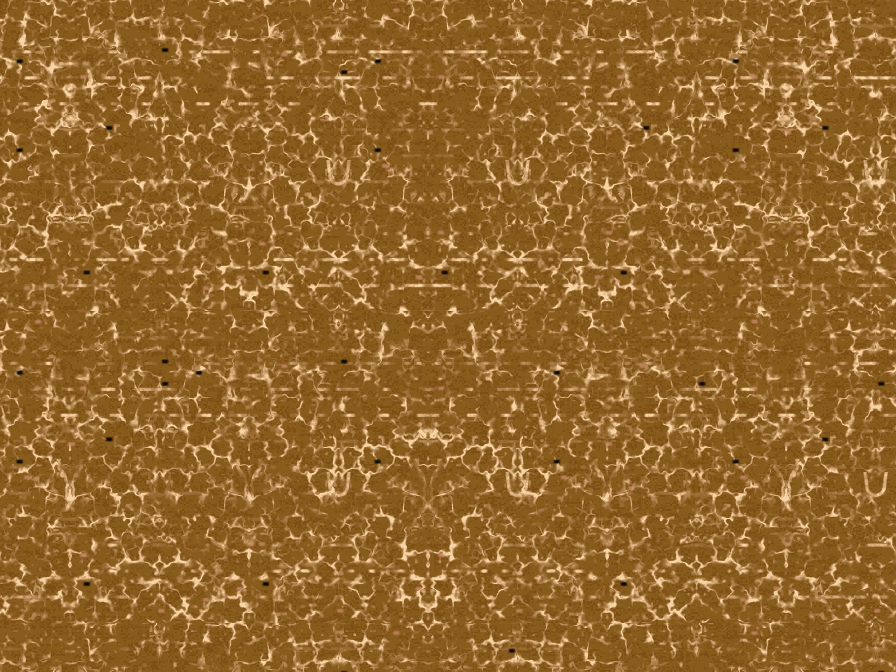
A WebGL 1 fragment shader for this pattern:

```glsl
precision highp float;
// Mirrored tiles of broken cream veins and dashes on a grainy brown ground.
uniform vec2 u_resolution;

float hash(vec2 p) {
  return fract(sin(dot(p, vec2(127.1, 311.7))) * 43758.545);
}

float noise(vec2 p) {
  vec2 i = floor(p), f = fract(p);
  f = f * f * (3.0 - 2.0 * f);
  return mix(mix(hash(i), hash(i + vec2(1.0, 0.0)), f.x),
             mix(hash(i + vec2(0.0, 1.0)), hash(i + 1.0), f.x), f.y);
}

// Cell network: x falls to zero on cell borders, y where three cells meet.
vec2 cellGaps(vec2 p, float rows) {
  vec2 id = floor(p), f = fract(p);
  vec3 near = vec3(9.0);
  for (int j = -1; j <= 1; j++) {
    for (int i = -1; i <= 1; i++) {
      vec2 o = vec2(float(i), float(j));
      vec2 k = vec2(id.x + o.x, mod(id.y + o.y, rows));
      float d = length(o + vec2(hash(k), hash(k + 37.3)) - f);
      if (d < near.x) near = vec3(d, near.xy);
      else if (d < near.y) near = vec3(near.x, d, near.y);
      else near.z = min(near.z, d);
    }
  }
  return near.yz - near.x;
}

float segment(vec2 p, vec2 a, vec2 b) {
  vec2 e = b - a;
  return length(p - a - e * clamp(dot(p - a, e) / dot(e, e), 0.0, 1.0));
}

float stroke(float d, float halfWidth) {
  float aa = 1.0 / u_resolution.y;
  return 1.0 - smoothstep(halfWidth - aa, halfWidth + aa, d);
}

// Scattered flecks that recur in each tile, with some copies missing.
float flecks(vec2 tile, float seed, float rarity) {
  vec2 q = tile * vec2(16.0, 28.0), id = floor(q);
  float on = step(rarity, hash(mod(id, vec2(16.0, 28.0)) + seed));
  on *= step(0.5, hash(id + seed * 2.0));
  vec2 d = abs(fract(q) - 0.5);
  return on * (1.0 - smoothstep(0.12, 0.42, d.x)) * (1.0 - smoothstep(0.05, 0.28, d.y));
}

vec3 veinColor(vec3 ground, float t) {
  vec3 c = mix(ground, vec3(0.60, 0.42, 0.20), smoothstep(0.04, 0.16, t));
  c = mix(c, vec3(0.69, 0.52, 0.31), smoothstep(0.18, 0.36, t));
  c = mix(c, vec3(0.85, 0.68, 0.48), smoothstep(0.38, 0.60, t));
  return mix(c, vec3(0.97, 0.83, 0.64), smoothstep(0.64, 0.90, t));
}

void main() {
  vec2 p = gl_FragCoord.xy / u_resolution.y;
  p.x *= 1.3333 * u_resolution.y / u_resolution.x;
  p.y = 1.0 - p.y;

  // Five mirrored tiles across, a little over two down
  vec2 tile = vec2((p.x - 0.637) / 0.2664, p.y / 0.4635);
  float fold = abs(fract(tile.x + 0.5) - 0.5) * 0.2664;
  float row = fract(tile.y);
  vec2 mirrored = vec2(abs(p.x - 0.637), p.y);

  // Wear differs between tiles but keeps the central mirror
  float patches = noise(mirrored * 9.0 + 4.0);
  float breaks = noise(mirrored * 58.0 + 19.0);
  float crumbs = noise(mirrored * 170.0 + 51.0);
  float wear = smoothstep(0.26, 0.84, 0.14 * patches + 0.46 * breaks + 0.40 * crumbs);

  // Coarse and fine vein networks, thicker at the joints
  vec2 local = vec2(fold / 0.0333, row * 14.0);
  vec2 ragged = vec2(noise(local * 5.0), noise(local * 5.0 + 70.0)) - 0.5;
  vec2 gaps = cellGaps(local + 0.28 * ragged, 14.0);
  float vein = 1.0 - smoothstep(0.0, 0.21, gaps.x);
  float joint = 1.0 - smoothstep(0.06, 0.34, gaps.y);
  vec2 fineGaps = cellGaps(local * 1.5 + 0.3 * ragged + vec2(23.0, 0.0), 21.0);
  float fineVein = 1.0 - smoothstep(0.0, 0.24, fineGaps.x);
  fineVein *= smoothstep(0.45, 0.8, noise(local * 1.3 + 31.0));
  float tone = (max(vein, 0.7 * fineVein) + 0.45 * joint) * wear * 0.95;

  // Loose crumbs between the veins
  tone = max(tone, 0.55 * smoothstep(0.68, 0.95, noise(local * 5.5 + 9.0)) * wear);

  // Short straight dashes on the stronger rows
  float k = floor(row * 12.0 + 0.5);
  float offset = abs(row * 12.0 - k) * 0.4635 / 12.0;
  float fromSeam = abs(mod(k + 5.5, 12.0) - 6.0);
  float strong = step(1.0, fromSeam) * step(fromSeam, 4.0);
  float dash = smoothstep(0.50, 0.80, 0.5 * noise(vec2(fold * 95.0, k * 7.3))
    + 0.5 * noise(vec2(mirrored.x * 62.0, floor(tile.y * 12.0 + 0.5) * 5.1)));
  dash *= 0.5 + 0.7 * crumbs;
  tone = max(tone, stroke(offset, 0.0024) * dash * mix(0.3, 1.0, strong));

  // Cups on the odd mirror axes, forked stems on the even ones
  vec2 cup = vec2(abs(fold - 0.1332), (row - 0.562) * 0.4635);
  float cupEdge = abs(length(vec2(cup.x, max(cup.y, 0.0))) - 0.013 + 0.12 * min(cup.y, 0.0));
  float cupOn = step(-0.022, cup.y) * (1.0 - 0.75 * mod(floor(abs(tile.x)), 2.0));
  tone = max(tone, stroke(cupEdge, 0.0026) * cupOn * (0.4 + 0.5 * crumbs));
  vec2 stem = vec2(fold, cup.y) + 0.006 * ragged;
  float fork = min(segment(stem, vec2(0.005, -0.005), vec2(0.003, 0.026)),
                   segment(stem, vec2(0.005, -0.005), vec2(0.018, -0.036)));
  float forkOn = mix(0.1, 0.8, step(1.0, tile.y)) * (0.2 + 0.9 * wear);
  tone = max(tone, stroke(fork, 0.0024) * forkOn);

  // Fine woven grain, then veins, blush and dark flecks
  float grain = hash(floor(p * 384.0));
  float weave = 0.55 * grain + 0.45 * noise(p * vec2(60.0, 150.0));
  vec3 ground = mix(vec3(0.49, 0.31, 0.08), vec3(0.53, 0.36, 0.11), smoothstep(0.26, 0.48, weave));
  vec3 color = veinColor(ground, tone * (0.8 + 0.3 * grain));
  color = mix(color, vec3(0.82, 0.56, 0.45), 0.7 * flecks(tile + 0.021, 13.0, 0.96));
  color = mix(color, vec3(0.06, 0.04, 0.02), flecks(tile, 5.0, 0.988));
  gl_FragColor = vec4(color, 1.0);
}
```
